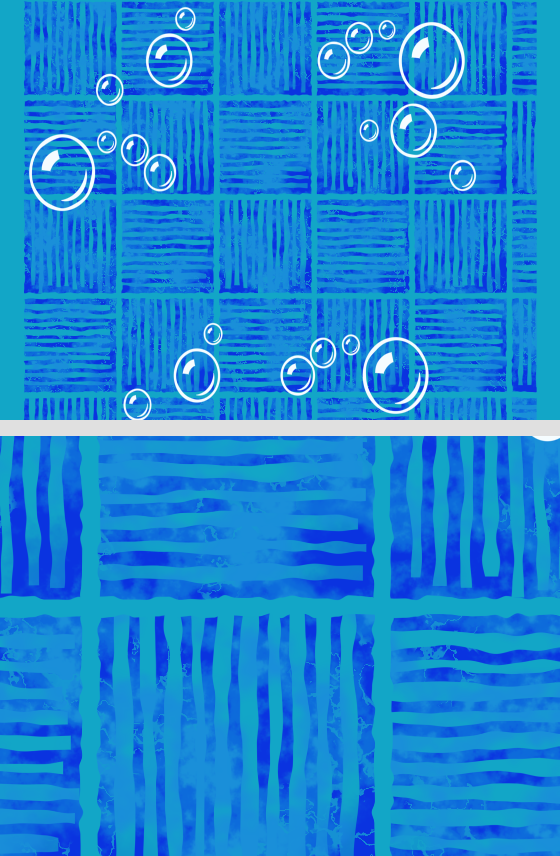
Top: the whole. Bottom: its middle third, enlarged.
A Shadertoy shader for this pattern:

```glsl
// Block-printed basket weave in blue on teal, with hand-inked white bubbles.
// Square tiles alternate stripe direction; value noise gives ragged edges and
// washy ink. Bubbles are six large rings, each with a trail of smaller ones.

const vec3 TEAL = vec3(0.07, 0.65, 0.78);
const vec3 SKY = vec3(0.10, 0.56, 0.85);
const vec3 AZURE = vec3(0.05, 0.42, 0.86);
const vec3 ULTRAMARINE = vec3(0.04, 0.20, 0.88);

float hash(vec2 p) {
    vec3 q = fract(vec3(p.xyx) * 0.1031);
    q += dot(q, q.yzx + 33.33);
    return fract((q.x + q.y) * q.z);
}

float noise(vec2 p) {
    vec2 i = floor(p), f = fract(p);
    f = f * f * (3.0 - 2.0 * f);
    return mix(mix(hash(i), hash(i + vec2(1, 0)), f.x),
               mix(hash(i + vec2(0, 1)), hash(i + vec2(1, 1)), f.x), f.y);
}

float fbm(vec2 p) {
    float sum = 0.0, amp = 0.53;
    for (int i = 0; i < 4; i++) {
        sum += amp * noise(p);
        p = mat2(1.6, 1.2, -1.2, 1.6) * p + 11.3;
        amp *= 0.5;
    }
    return sum;
}

// Coverage of a shape with signed distance d
float fill(float d, float pixel) {
    return 1.0 - smoothstep(-0.7 * pixel, 0.7 * pixel, d);
}

// Arc around the origin, thinning toward its ends by taper
float arc(vec2 q, float middle, float halfSpan, float radius, float thick, float taper) {
    float c = cos(middle), s = sin(middle);
    float angle = abs(atan(c * q.y - s * q.x, c * q.x + s * q.y));
    float len = length(q), t = min(angle / halfSpan, 1.0);
    return max(abs(len - radius) - thick * (1.0 - taper * t * t), (angle - halfSpan) * len);
}

vec3 weave(vec2 p, float pixel) {
    vec2 grid = (p - vec2(0.0512, -0.0026)) / vec2(0.2323, 0.2357);
    vec2 tile = floor(grid), uv = fract(grid);
    float aa = pixel / 0.234;
    bool upright = mod(tile.x + tile.y, 2.0) < 0.5;
    vec2 seed = 19.0 * tile + 60.0;
    vec2 st = upright ? uv : uv.yx;

    // Washy ink, darkest toward the lower corners
    float wash = fbm(uv * vec2(5.0, 6.0) + seed);
    float grain = fbm(uv * 24.0 + seed);
    float blot = 1.0 - smoothstep(0.05, 0.32, length(uv - vec2(0.92, 0.9)) + 0.2 * (grain - 0.5));
    blot += 0.5 * (1.0 - smoothstep(0.05, 0.3, length(uv - vec2(0.08, 0.95))));
    float depth = 0.48 + 1.3 * (wash - 0.5) + 0.8 * (grain - 0.5) + 0.4 * blot;
    vec3 ink = mix(SKY, AZURE, smoothstep(0.08, 0.42, depth));
    ink = mix(ink, ULTRAMARINE, smoothstep(0.42, 0.85, depth));

    // Curling pale scratches in worn patches
    float curl = abs(noise(uv * 17.0 + 2.0 * grain + seed) - 0.5);
    float worn = smoothstep(0.48, 0.62, noise(uv * 4.5 + seed + 7.0));
    ink = mix(ink, mix(SKY, TEAL, 0.4), 0.85 * worn * (1.0 - smoothstep(0.03, 0.09, curl)));

    // Ten ragged grooves leave eleven stripes
    float across = (st.x - 0.03) / 0.94 * 11.0;
    across += 0.28 * (noise(vec2(st.x * 11.0, st.y * 5.0) + seed) - 0.5);
    float groove = clamp(floor(across + 0.5), 1.0, 10.0);
    float halfWidth = 0.12 + 0.13 * hash(seed + groove)
                    + 0.16 * noise(vec2(groove * 7.0, st.y * 13.0) + seed);
    float cut = fill(abs(across - groove) - halfWidth, aa * 11.7);
    float end = 0.98 - 0.09 * hash(seed + groove + 31.0);
    cut *= fill(st.y - end, aa) * (1.0 - 0.35 * clamp(blot, 0.0, 1.0));
    vec3 color = mix(ink, mix(SKY, TEAL, smoothstep(0.3, 0.65, wash)), cut);

    // Uneven tile outline
    vec2 inset = min(uv, 1.0 - uv);
    float edge = 0.021 + 0.018 * noise(uv * 26.0 + seed) - min(inset.x, inset.y);
    return mix(TEAL, color, fill(edge, aa));
}

float bubble(vec2 p, vec2 center, float radius, float pixel) {
    vec2 q = (p - center) / radius * vec2(1.0, 0.86);
    float aa = pixel / radius;
    float wobble = 0.03 * (noise(q * 2.5 + center * 40.0) - 0.5);
    float stroke = 0.034 + 0.0012 / radius + wobble;
    float ring = abs(length(q) - 0.97 + wobble) - stroke;
    float glint = arc(q, -2.4, 0.62, 0.5, 0.15, 0.15) + wobble;
    float crescent = arc(q, 0.75, 0.85, 0.74, 0.065, 0.85);
    return fill(min(ring, min(glint, crescent)), aa);
}

void mainImage(out vec4 fragColor, in vec2 fragCoord) {
    float pixel = 1.0 / iResolution.y, aspect = iResolution.x * pixel;
    vec2 p = vec2(fragCoord.x * pixel, 1.0 - fragCoord.y * pixel);

    // Woven panel between plain side margins
    float margin = 0.0556 - min(p.x, aspect - p.x);
    vec3 color = mix(TEAL, weave(p, pixel), fill(margin, pixel));

    // Bubble trails: wide fans alternate with loose pairs
    float white = 0.0;
    for (int c = 0; c < 6; c++) {
        int row = c / 2, side = c % 2;
        bool fan = (row + side) % 2 == 1, middle = row == 1;
        float big = fan ? 0.077 : 0.054;
        vec2 center = vec2(side == 1 ? 1.028 - 0.043 * float(row) : (middle ? 0.148 : 0.403 + 0.033 * float(row)),
                           middle ? (fan ? 0.411 : 0.311) : 0.144 + 0.375 * float(row));
        white = max(white, bubble(p, center, big, pixel));
        for (int k = 1; k <= (fan ? 3 : 2); k++) {
            float n = float(k), turn = 2.4 * (n - 1.0);
            float angle = fan ? 0.3 * n - 0.9 : (middle ? turn : -1.2 - turn);
            vec2 away = vec2(side == 1 ? -cos(angle) : cos(angle), sin(angle));
            float small = 0.009 + 0.009 * n + 0.005 * hash(vec2(c, k));
            white = max(white, bubble(p, center + away * (big + 0.052 * n), small, pixel));
        }
    }
    fragColor = vec4(mix(color, vec3(0.96, 0.99, 1.0), white), 1.0);
}
```
